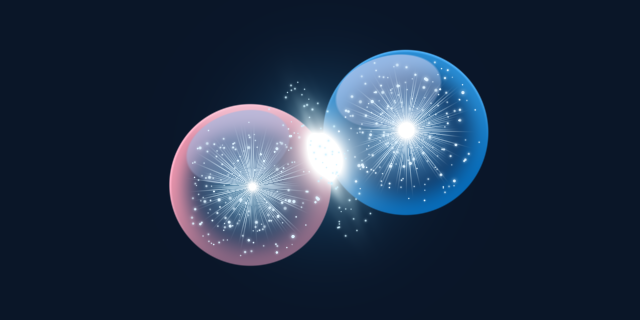
Write a Shadertoy shader that draws this background.

```glsl
// Two glassy orbs, rose and azure, meet at a white flash on deep navy.
// Each orb is a rim-lit disc with a tilted gloss ellipse, a burst of thin
// rays in polar cells and hashed sparks; a noisy plume crosses the contact.

const float TAU = 6.2831853;
const vec3 NAVY = vec3(0.038, 0.085, 0.158);
const vec3 ICE = vec3(0.87, 0.95, 1.0);
const vec2 FLASH = vec2(1.016, 0.513);

float hash(float n) {
    return fract(sin(n * 127.1 + 3.7) * 4375.85);
}

vec2 gradientAt(vec2 cell) {
    float a = TAU * hash(dot(cell, vec2(1.37, 7.91)));
    return vec2(cos(a), sin(a));
}

float gradientNoise(vec2 p) {
    vec2 i = floor(p), f = fract(p), u = f * f * (3.0 - 2.0 * f);
    vec2 e = vec2(0.0, 1.0);
    float low = mix(dot(gradientAt(i), f), dot(gradientAt(i + e.yx), f - e.yx), u.x);
    float high = mix(dot(gradientAt(i + e), f - e), dot(gradientAt(i + 1.0), f - 1.0), u.x);
    return mix(low, high, u.y);
}

vec2 rotate(vec2 p, float a) {
    float c = cos(a), s = sin(a);
    return vec2(c * p.x + s * p.y, c * p.y - s * p.x);
}

// Soft-edged spark of the given radius
float spark(vec2 p, float radius, float px) {
    float d = length(p);
    return smoothstep(radius + px, radius - px, d) + 0.3 * exp(-d * d / (radius * radius * 5.0));
}

// Thin rays of random length, one per angular cell
float rays(vec2 p, float count, float reach, float seed, float px) {
    float r = length(p);
    float a = (atan(p.y, p.x) / TAU + 0.5) * count;
    float id = floor(a) + seed;
    float offset = abs(fract(a) - 0.5) * r * TAU / count;
    float len = reach * mix(0.45, 1.0, hash(id));
    float line = smoothstep(0.0007 + px, 0.0, offset);
    return line * smoothstep(len, len * 0.35, r) * mix(0.35, 1.0, hash(id + 41.0));
}

// Sparks scattered on a ring-shaped cloud about the burst centre
float burstSparks(vec2 p, float inner, float outer, float seed, float px) {
    float sum = 0.0;
    if (length(p) > outer + 0.03) return sum;
    for (int i = 0; i < 190; i++) {
        float n = float(i) + seed;
        float a = TAU * hash(n), h = hash(n + 211.3);
        float r = mix(inner, outer, pow(h, 0.85));
        float size = mix(0.0012, 0.0048, pow(hash(n + 57.9), 2.5));
        sum += spark(p - r * vec2(cos(a), sin(a)), size, px) * mix(0.5, 1.0, hash(n + 91.7));
    }
    return min(sum, 1.0);
}

// Rim-lit glass body; q is the position in units of the orb radius
vec3 glassBody(vec2 q, vec2 light, vec3 core, vec3 dark, vec3 rimLow, vec3 rimHigh) {
    float d = length(q);
    vec3 body = mix(core, dark, smoothstep(0.1, 0.75, d));
    vec3 rim = mix(rimLow, rimHigh, smoothstep(-0.6, 0.8, dot(q, light)));
    body = mix(body, rim, 0.92 * smoothstep(0.58, 0.98, d));
    return body + 0.18 * smoothstep(0.96, 1.0, d) * smoothstep(-0.2, 0.9, dot(q, light));
}

// Tilted gloss: strongest along its upper edge
float gloss(vec2 p, vec2 axes, float tilt, float px) {
    vec2 q = rotate(p, tilt) / axes;
    float inside = smoothstep(px, -px, (length(q) - 1.0) * axes.y);
    return inside * mix(0.28, 0.72, smoothstep(-0.9, 0.9, q.y));
}

float disc(vec2 p, float radius, float px) {
    return smoothstep(px, -px, length(p) - radius);
}

// Sparks drifting along the plume axis
float driftSparks(vec2 p, float px) {
    float sum = 0.0;
    for (int i = 0; i < 70; i++) {
        float n = float(i) + 700.0;
        float along = (hash(n) - 0.5) * 0.52;
        float across = (hash(n + 33.1) + hash(n + 77.7) - 1.0) * 0.11;
        sum += spark(p - vec2(across, along), mix(0.001, 0.0032, hash(n + 12.3)), px) * 0.7;
    }
    return min(sum, 1.0);
}

void mainImage(out vec4 fragColor, in vec2 fragCoord) {
    float px = 1.0 / iResolution.y;
    vec2 p = (fragCoord - 0.5 * iResolution.xy) * px + vec2(1.0, 0.5);
    vec2 f = p - FLASH, plume = rotate(f, 0.41);
    float near = length(f);

    // Navy ground, teal halo and streaky plume
    vec3 col = NAVY + vec3(0.03, 0.17, 0.24) * exp(-dot(f, f) / 0.055);
    float streak = 0.8 + 0.7 * gradientNoise(plume * vec2(38.0, 9.0));
    float beam = exp(-pow(plume.x / 0.055, 2.0) - pow(plume.y / 0.16, 2.0)) * streak;
    col = mix(col, vec3(0.50, 0.72, 0.80), clamp(beam, 0.0, 1.0) * 0.85);

    // Azure orb
    vec2 b = p - vec2(1.268, 0.586), bc = p - vec2(1.270, 0.593);
    vec3 azure = glassBody(b / 0.258, vec2(0.1, 0.99), vec3(0.22, 0.46, 0.66),
        vec3(0.05, 0.23, 0.42), vec3(0.02, 0.43, 0.74), vec3(0.16, 0.57, 0.86));
    azure = mix(azure, vec3(0.62, 0.76, 0.86), 0.85 * exp(-near * near / 0.026));
    azure = mix(azure, vec3(0.74, 0.79, 0.93), gloss(p - vec2(1.214, 0.716), vec2(0.168, 0.108), 0.28, px));
    azure = mix(azure, ICE, 0.75 * rays(bc, 130.0, 0.225, 5.0, px));
    azure = mix(azure, vec3(1), min(1.0, 1.2 * exp(-dot(bc, bc) / 0.0012) + 0.35 * exp(-length(bc) / 0.06)));
    col = mix(col, azure, disc(b, 0.258, px));
    col = mix(col, ICE, burstSparks(bc, 0.035, 0.235, 300.0, px));

    // Rose orb
    vec2 r = p - vec2(0.782, 0.422), rc = p - vec2(0.789, 0.416);
    vec3 rose = glassBody(r / 0.2526, vec2(-0.64, 0.77), vec3(0.22, 0.45, 0.60),
        vec3(0.21, 0.28, 0.41), vec3(0.55, 0.40, 0.51), vec3(0.96, 0.60, 0.69));
    rose = mix(rose, vec3(0.97, 0.79, 0.85), 0.75 * smoothstep(0.13, 0.25, r.y));
    rose = mix(rose, vec3(0.88, 0.72, 0.78), 0.85 * exp(-near * near / 0.026));
    rose = mix(rose, vec3(0.66, 0.72, 0.87), gloss(p - vec2(0.744, 0.541), vec2(0.166, 0.108), 0.33, px));
    rose = mix(rose, ICE, 0.7 * rays(rc, 120.0, 0.22, 160.0, px));
    rose = mix(rose, vec3(1), min(1.0, exp(-dot(rc, rc) / 0.00035) + 0.3 * exp(-length(rc) / 0.045)));
    col = mix(col, rose, disc(r, 0.2526, px));
    col = mix(col, ICE, burstSparks(rc, 0.045, 0.225, 520.0, px));

    // White flash over the contact, then drifting sparks
    float core = 1.5 * exp(-pow(length(plume / vec2(0.062, 0.083)), 2.0));
    float tail = 0.65 * exp(-pow(plume.x / 0.042, 2.0) - pow(plume.y / 0.125, 2.0));
    col = mix(col, vec3(1), min(1.0, core + tail * streak + 0.12 * exp(-near / 0.09)));
    col = mix(col, vec3(0.82, 0.95, 1.0), driftSparks(plume, px));
    fragColor = vec4(clamp(col, 0.0, 1.0), 1.0);
}
```
